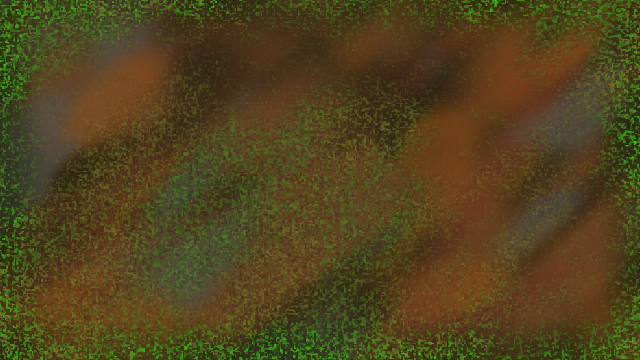
This texture is drawn by a Shadertoy shader. Its source:

```glsl
// Rusty, mottled ground with slanted soft blotches and fine mossy speckle.

const vec3 DARK_BROWN = vec3(0.185, 0.135, 0.075);
const vec3 RUST       = vec3(0.41, 0.245, 0.135);
const vec3 ORANGE     = vec3(0.54, 0.29, 0.09);
const vec3 RED_EARTH  = vec3(0.41, 0.17, 0.11);
const vec3 SLATE      = vec3(0.33, 0.33, 0.31);
const vec3 OLIVE      = vec3(0.47, 0.48, 0.16);
const vec3 MOSS       = vec3(0.29, 0.53, 0.15);
const vec3 BRIGHT_LEAF = vec3(0.26, 0.78, 0.11);

float hash(vec2 p) {
    return fract(sin(dot(p, vec2(127.1, 311.7))) * 43758.5453);
}

// Value noise; crispness 0 is smooth, towards 0.5 the cells turn blocky
float valueNoise(vec2 p, float crispness) {
    vec2 cell = floor(p);
    vec2 f = smoothstep(vec2(crispness), vec2(1.0 - crispness), p - cell);
    float low = mix(hash(cell), hash(cell + vec2(1.0, 0.0)), f.x);
    float high = mix(hash(cell + vec2(0.0, 1.0)), hash(cell + vec2(1.0)), f.x);
    return mix(low, high, f.y);
}

// Two octaves of soft noise, about 0.2 to 0.8
float softNoise(vec2 p, float seed) {
    return 0.7 * valueNoise(p + seed, 0.0) + 0.3 * valueNoise(p * 2.1 + seed * 1.7, 0.0);
}

mat2 rotation(float angle) {
    float c = cos(angle), s = sin(angle);
    return mat2(c, -s, s, c);
}

// Blocky fragments: crisp noise cut at a level
float fragments(vec2 p, vec2 density, float seed, float level) {
    float n = valueNoise(p * density + seed, 0.15);
    return smoothstep(level - 0.12, level + 0.12, n);
}

// Ragged mix of flat, upright and square fragments with holes
float speckle(vec2 p, float seed, float level) {
    float flatBits = fragments(p, vec2(85.0, 195.0), seed, level);
    float uprightBits = fragments(p, vec2(195.0, 85.0), seed + 13.3, level);
    float squareBits = fragments(p, vec2(135.0), seed + 29.7, level);
    float holes = fragments(p, vec2(165.0, 150.0), seed + 41.9, 0.68);
    return max(max(flatBits, uprightBits), squareBits) * (1.0 - holes);
}

// Soft earth colours in blotches
vec3 earth(vec2 q) {
    vec3 color = mix(DARK_BROWN, RUST, smoothstep(0.22, 0.65, softNoise(q, 3.0)));
    color = mix(color, RED_EARTH, 0.5 * smoothstep(0.52, 0.78, softNoise(q, 17.0)));
    color = mix(color, SLATE, 0.65 * smoothstep(0.5, 0.8, softNoise(q, 31.0)));
    return mix(color, ORANGE, 0.65 * smoothstep(0.52, 0.8, softNoise(q, 47.0)));
}

// 1 at the canvas border, falling to 0 inside
float borderGlow(vec2 p, float aspect, float reach) {
    vec2 gap = min(p, vec2(aspect, 1.0) - p);
    vec2 closeness = 1.0 - smoothstep(vec2(0.0), vec2(reach), gap);
    return 1.0 - (1.0 - closeness.x) * (1.0 - closeness.y);
}

void mainImage(out vec4 fragColor, in vec2 fragCoord) {
    vec2 p = fragCoord / iResolution.y;
    float aspect = iResolution.x / iResolution.y;

    // Blotches run long from lower left to upper right
    vec2 q = rotation(0.72) * p * vec2(3.0, 5.8);
    float border = borderGlow(p, aspect, 0.14);
    border *= 0.5 + 0.7 * valueNoise(p * 5.0 + 61.0, 0.0);

    vec3 color = earth(q);
    color = mix(color, DARK_BROWN * vec3(0.5, 1.0, 0.6), 0.6 * border);

    // Moss gathers in patches, small clumps and along the border
    float patches = smoothstep(0.28, 0.7, softNoise(q * 0.9, 71.0));
    float clumps = softNoise(p * 28.0, 37.0) - 0.5;
    float cover = clamp(0.12 + 0.72 * patches + 0.5 * clumps + 0.4 * border, 0.0, 1.0);
    float greenness = smoothstep(0.35, 0.65, softNoise(q, 89.0));
    color = mix(color, mix(OLIVE, MOSS, greenness) * 0.7, 0.22 * cover);

    // Dark gaps, then leaves of varied tint
    float gaps = speckle(p, 5.0, 0.76);
    color *= 1.0 - 0.2 * gaps * cover;
    float leaves = speckle(p, 111.0, mix(0.84, 0.66, cover));
    float tint = valueNoise(p * 110.0 + 7.0, 0.2);
    vec3 leaf = mix(OLIVE, MOSS, clamp(greenness + tint - 0.5, 0.0, 1.0));
    leaf = mix(leaf, BRIGHT_LEAF, min(border, 1.0) * smoothstep(0.2, 0.7, tint));
    leaf *= 0.7 + 0.45 * valueNoise(p * 140.0 + 23.0, 0.2);
    color = mix(color, leaf, leaves * (0.08 + 0.5 * cover + 0.2 * border));

    fragColor = vec4(color, 1.0);
}
```
